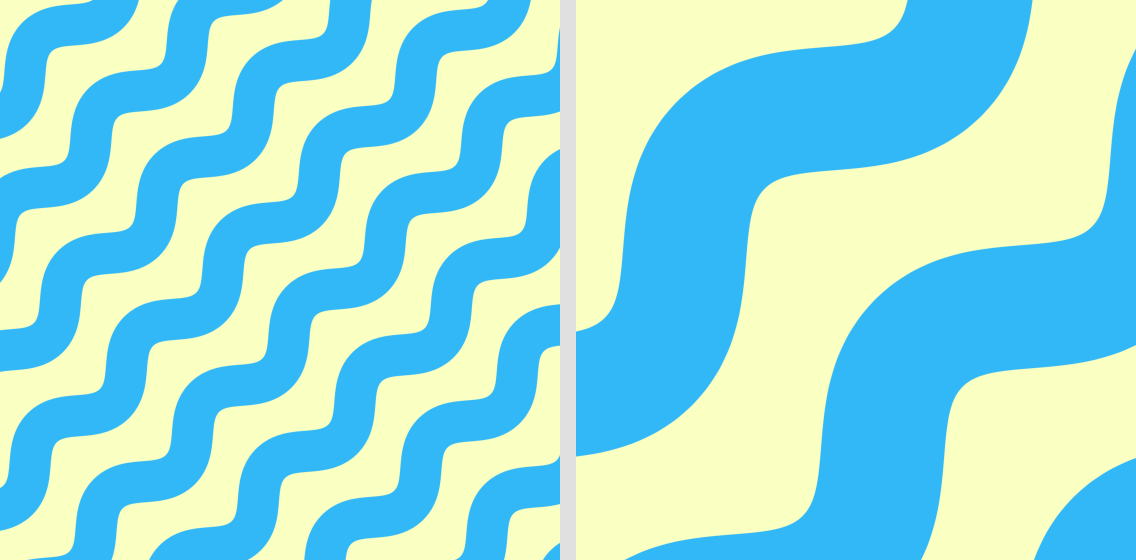
Left: the whole. Right: its middle third, enlarged.
Give the GLSL for this pattern, as a WebGL 2 fragment shader.

```glsl
#version 300 es
precision highp float;
// Diagonal wavy stripes of even width, rising to the upper right on a pale ground.

uniform vec2 u_resolution;
out vec4 fragColor;

// Lengths are fractions of the canvas height.
const vec3 GROUND_COLOR = vec3(0.98, 1.00, 0.76);
const vec3 STRIPE_COLOR = vec3(0.20, 0.72, 0.97);
const float STRIPE_SPACING = 1.0 / 6.0;
const float STRIPE_WIDTH = 0.0735;
const float WAVELENGTH = 0.2435;
const float AMPLITUDE = 0.0310;
const float CREST_FLATTENING = 0.022;  // share of the third harmonic
const float SEARCH_RADIUS = 0.045;     // must exceed half the stripe width
const int SEGMENTS = 18;
const float TAU = 6.2831853;

// Point on the stripe's center line at a given position along it.
vec2 wavePoint(float along) {
    float phase = TAU * along / WAVELENGTH;
    float height = cos(phase) - CREST_FLATTENING * cos(3.0 * phase);
    return vec2(along, -AMPLITUDE * height);
}

float segmentDistance(vec2 p, vec2 a, vec2 b) {
    vec2 ab = b - a;
    float t = clamp(dot(p - a, ab) / dot(ab, ab), 0.0, 1.0);
    return length(p - a - t * ab);
}

// Distance to the nearby part of the center line, traced by short segments.
float waveDistance(vec2 p) {
    float nearest = 1.0;
    vec2 start = wavePoint(p.x - SEARCH_RADIUS);
    for (int i = 1; i <= SEGMENTS; i++) {
        float t = float(i) / float(SEGMENTS);
        vec2 end = wavePoint(p.x + SEARCH_RADIUS * (2.0 * t - 1.0));
        nearest = min(nearest, segmentDistance(p, start, end));
        start = end;
    }
    return nearest;
}

void main() {
    // Centered coordinates turned by 45 degrees: x along, y across the stripes.
    vec2 p = (gl_FragCoord.xy - 0.5 * u_resolution) / u_resolution.y;
    vec2 q = vec2(p.x + p.y, p.x - p.y) * inversesqrt(2.0);

    // Repeat across, with the canvas center midway between two stripes.
    q.y = mod(q.y, STRIPE_SPACING) - 0.5 * STRIPE_SPACING;

    float edge = waveDistance(q) - 0.5 * STRIPE_WIDTH;
    float softness = 0.75 / u_resolution.y;
    float stripe = 1.0 - smoothstep(-softness, softness, edge);
    fragColor = vec4(mix(GROUND_COLOR, STRIPE_COLOR, stripe), 1.0);
}
```
